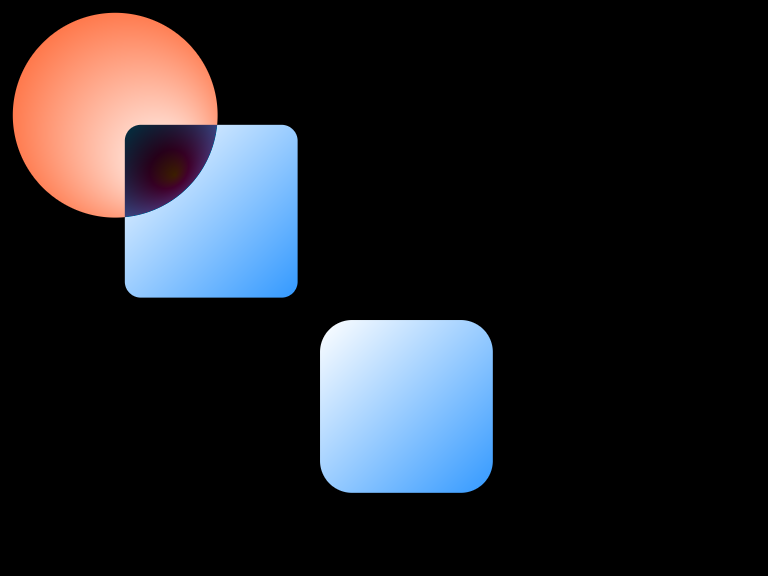
Give the GLSL for this background, as a Shadertoy shader.

```glsl
// A coral disc and two blue rounded squares on black, blended by difference.

const vec3 WHITE = vec3(1.0);
const vec3 CORAL = vec3(1.0, 0.4, 0.2);
const vec3 AZURE = vec3(0.2, 0.6, 1.0);

float discDistance(vec2 p, float radius) {
    return length(p) - radius;
}

float roundedSquareDistance(vec2 p, float halfSize, float corner) {
    vec2 q = abs(p) - halfSize + corner;
    return length(max(q, 0.0)) + min(max(q.x, q.y), 0.0) - corner;
}

// Coverage of a shape with an edge one pixel wide
float coverage(float dist, float pixel) {
    return clamp(0.5 - dist / pixel, 0.0, 1.0);
}

// Radial ramp: 0 at the focus, 1 on a circle around the origin
float focalRamp(vec2 p, vec2 focus, float radius) {
    vec2 ray = p - focus;
    float len = max(length(ray), 1e-5);
    float along = dot(focus, ray / len);
    float reach = sqrt(along * along + radius * radius - dot(focus, focus)) - along;
    return clamp(len / reach, 0.0, 1.0);
}

// Linear ramp from the upper left corner to the lower right corner
float diagonalRamp(vec2 p, float halfSize) {
    return clamp(0.5 + (p.x + p.y) / (4.0 * halfSize), 0.0, 1.0);
}

// Difference blend of a gradient square over the backdrop
vec3 blendSquare(vec3 backdrop, vec2 p, float halfSize, float corner, float pixel) {
    vec3 paint = mix(WHITE, AZURE, diagonalRamp(p, halfSize));
    float mask = coverage(roundedSquareDistance(p, halfSize, corner), pixel);
    return mix(backdrop, abs(paint - backdrop), mask);
}

void mainImage(out vec4 fragColor, in vec2 fragCoord) {
    // Canvas heights, measured from the upper left corner
    float pixel = 1.0 / iResolution.y;
    vec2 p = vec2(fragCoord.x, iResolution.y - fragCoord.y) * pixel;

    // Disc with its highlight toward the lower right
    vec2 discPos = p - vec2(0.2);
    float discRamp = focalRamp(discPos, vec2(0.104), 0.2222);
    float discMask = coverage(discDistance(discPos, 0.1778), pixel);
    vec3 color = mix(WHITE, CORAL, discRamp) * discMask;

    // Squares along the diagonal
    color = blendSquare(color, p - vec2(0.3667), 0.15, 0.0278, pixel);
    color = blendSquare(color, p - vec2(0.7056), 0.15, 0.0556, pixel);

    fragColor = vec4(color, 1.0);
}
```
